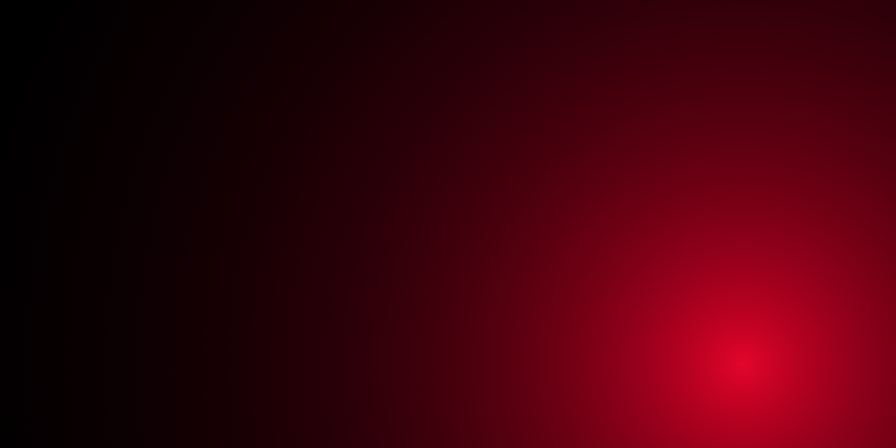
Give the GLSL for this background, as a WebGL 1 fragment shader.

```glsl
precision highp float;

uniform vec2 u_resolution;

const vec3 CRIMSON = vec3(1.0, 0.0, 0.178);
const vec3 CORE_TINT = vec3(0.0, 0.025, 0.012);

// Exponential falloff, lowered by a floor so that it reaches true black
float glow(float dist, float strength, float reach, float blackFloor) {
  return max(strength * exp(-dist / reach) - blackFloor, 0.0);
}

float hash(vec2 p) {
  return fract(sin(dot(p, vec2(12.9898, 78.233))) * 43758.547);
}

void main() {
  // Canvas units: height is 1
  vec2 point = gl_FragCoord.xy / u_resolution.y;
  float aspect = u_resolution.x / u_resolution.y;
  vec2 lightCenter = vec2(0.829 * aspect, 0.1875);
  float dist = length(point - lightCenter);

  // Wide red light with a small, slightly paler core
  vec3 color = CRIMSON * glow(dist, 0.94, 0.609, 0.05);
  color += CORE_TINT * glow(dist, 1.0, 0.07, 0.0);

  // Sub-level dither against banding
  color += (hash(gl_FragCoord.xy) - 0.5) / 255.0;

  gl_FragColor = vec4(clamp(color, 0.0, 1.0), 1.0);
}
```
